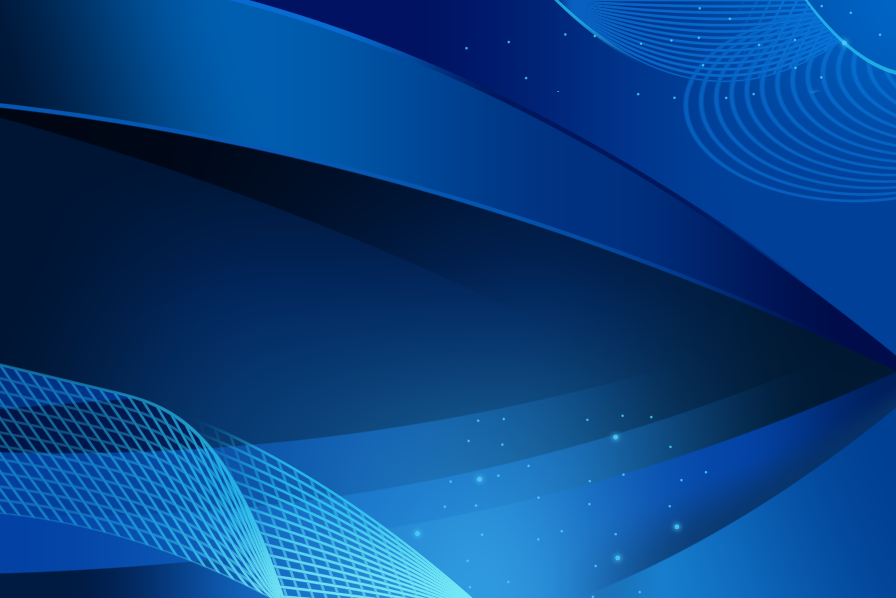
Reproduce this background procedurally as a WebGL 2 fragment shader.

```glsl
#version 300 es
precision highp float;

#define NAVY vec3(0.0, 0.08, 0.20)
#define INK vec3(0.0, 0.025, 0.08)
#define ROYAL vec3(0.01, 0.26, 0.65)
#define AZURE vec3(0.08, 0.42, 0.75)
#define CYAN vec3(0.16, 0.78, 0.95)
#define LINE_WIDTH 0.0018
#define DOT_CELL 0.048
#define DOT_DENSITY 0.5

uniform vec2 u_resolution;
out vec4 fragColor;

float pixel;

float hash(vec2 p) {
    return fract(sin(dot(p, vec2(127.1, 311.7))) * 43758.5453);
}

float parabola(float x, float a, float b, float c) {
    return a + x * (b + x * c);
}

// Coverage of the side where d is positive
float fill(float d) {
    return smoothstep(-pixel, pixel, d);
}

float band(float d, float width) {
    return 1.0 - smoothstep(width - pixel * 0.5, width + pixel, abs(d));
}

// Evenly numbered contour lines of a field, with constant stroke width
float contours(float v) {
    float slope = length(vec2(dFdx(v), dFdy(v))) / pixel;
    return band((fract(v + 0.5) - 0.5) / max(slope, 0.001), LINE_WIDTH);
}

vec3 sheets(vec2 p) {
    float x = p.x, y = p.y;
    vec3 col = mix(NAVY, vec3(0.005, 0.15, 0.37), smoothstep(0.0, 0.45, x) * smoothstep(0.22, 0.55, y));
    col = mix(col, vec3(0.045, 0.28, 0.50), smoothstep(0.42, 0.75, y) * smoothstep(-0.1, 0.8, x));
    col = mix(col, vec3(0.0, 0.08, 0.17), 0.9 * smoothstep(0.85, 1.4, x));
    float shade = fill(parabola(x, 0.197, 0.27, 0.12) - y);
    col = mix(col, INK, shade * (1.0 - smoothstep(0.1, 0.95, x)));

    // Lower overlapping bands
    float upper = fill(y - parabola(x, 0.756, 0.03, -0.14));
    col = mix(col, mix(ROYAL, AZURE, smoothstep(0.0, 0.8, x)) * 0.94, upper * (1.0 - smoothstep(0.55, 1.15, x)));
    float middle = fill(y - parabola(x, 0.86, 0.04, -0.165));
    col = mix(col, mix(ROYAL, AZURE * 1.04, smoothstep(0.0, 0.6, x)), middle * 0.85 * (1.0 - smoothstep(0.7, 1.4, x)));
    float foot = fill(y - parabola(x, 0.959, -0.03, -0.1));
    col = mix(col, NAVY * 1.3, foot * (1.0 - smoothstep(0.1, 0.45, x)));

    // Pointed sheet at the lower right
    float sheetTop = parabola(x, 0.9187, 0.0553, -0.169);
    float sheetEnd = parabola(x, 1.0, 0.387, -0.4);
    float across = (y - sheetTop) / max(sheetEnd - sheetTop, 0.02);
    vec3 sheet = mix(vec3(0.10, 0.46, 0.78), ROYAL, smoothstep(0.75, 1.25, x));
    sheet = mix(sheet, vec3(0.0, 0.12, 0.36), smoothstep(1.22, 1.5, x));
    sheet = mix(sheet, vec3(0.03, 0.2, 0.40), 0.85 * smoothstep(0.25, 1.0, across) * smoothstep(0.9, 1.2, x));
    col = mix(col, sheet, fill(y - sheetTop) * smoothstep(0.45, 0.7, x));
    vec3 corner = mix(vec3(0.06, 0.44, 0.77), vec3(0.0, 0.25, 0.58), smoothstep(1.1, 1.6, x + 0.4 * (1.0 - y)));
    col = mix(col, corner, fill(y - sheetEnd) * smoothstep(0.95, 1.12, x));
    vec2 glow = p - vec2(0.84, 1.0);
    return col + vec3(0.09, 0.15, 0.10) * exp(-14.0 * dot(glow, glow));
}

vec3 ribbon(vec3 col, vec2 p) {
    float x = p.x, y = p.y;
    float lower = parabola(x, 0.18, 0.111, 0.122) - y;
    float upper = parabola(x, -0.0655, 0.063, 0.252) - y;
    vec3 blue = mix(NAVY, vec3(0.0, 0.37, 0.69), smoothstep(-0.05, 0.42, x - 0.3 * (y - 0.1)));
    blue = mix(blue, vec3(0.0, 0.19, 0.50), smoothstep(0.4, 1.0, x));
    blue = mix(blue, vec3(0.0, 0.05, 0.29), smoothstep(1.0, 1.42, x));
    blue = mix(blue, vec3(0.02, 0.34, 0.70), band(lower - 0.003, 0.004) * (1.0 - smoothstep(0.7, 1.45, x)));
    col = mix(col, blue, fill(lower));

    // Backdrop above the ribbon
    vec3 sky = mix(vec3(0.0, 0.07, 0.38), vec3(0.0, 0.25, 0.60), smoothstep(0.65, 1.25, x));
    sky = mix(sky, vec3(0.0, 0.40, 0.78), smoothstep(1.1, 1.55, x) * (1.0 - smoothstep(0.0, 0.35, y)));
    col = mix(col, sky, fill(upper));
    vec3 rim = mix(vec3(0.03, 0.42, 0.82), vec3(0.0, 0.09, 0.36), smoothstep(0.55, 0.85, x));
    return mix(col, rim, band(upper, 0.004) * (1.0 - smoothstep(1.1, 1.4, x)));
}

vec3 lowerMesh(vec3 col, vec2 p) {
    float x = p.x, y = p.y;
    float bend = max(x - 0.18, 0.0);
    float crest = 0.61 + 0.24 * x + 11.0 * bend * bend * bend;
    float base = parabola(x, 0.859, 0.1, 0.47);
    float s = (y - crest) / max(base - crest, 0.02);
    float inside = fill(y - crest) * fill(base - y) * fill(0.47 - x);
    float fold = fill(y - 0.684 + 0.08 * x) * fill(parabola(x, 0.756, 0.03, -0.14) - y);
    col = mix(col, vec3(0.0, 0.07, 0.30), 0.65 * inside * fold);
    col = mix(col, vec3(0.0, 0.25, 0.70), 0.6 * inside * fill(0.684 - 0.08 * x - y));
    float net = max(contours(s * 11.0) * 0.7, contours((x - 0.2 * s) * 42.0)) * inside;

    // Second fold, spreading right from the crest
    float edge = parabola(x - 0.33, 0.703, 0.42, 0.5);
    float t = (y - edge) / max(0.99 + 0.05 * x - edge, 0.02);
    float spread = fill(y - edge) * fill(crest - y) * smoothstep(0.3, 0.5, x);
    net = max(net, spread * max(contours(t * 15.0), 0.65 * contours((x - 0.35 * y) * 46.0)));
    net = max(net, band((y - crest) / (1.0 + 33.0 * bend * bend), 0.002) * fill(0.48 - x));
    net = max(net, band(y - edge, 0.002) * smoothstep(0.32, 0.5, x));
    vec3 tint = mix(CYAN, vec3(0.5, 0.96, 0.98), smoothstep(0.8, 1.0, y) * smoothstep(0.2, 0.5, x));
    return mix(col, tint, net * mix(0.45, 0.85, smoothstep(0.1, 0.45, x)));
}

vec3 upperMesh(vec3 col, vec2 p) {
    float x = p.x, y = p.y;
    float sag = 0.137 - 1.75 * (x - 1.21) * (x - 1.21);
    float edge = parabola(x - 1.348, 0.0, 1.35, -3.6);
    float sheet = fill(sag - y) * fill(y - edge) * smoothstep(0.92, 0.96, x);
    float net = sheet * max(contours(y / max(sag, 0.02) * 13.0), contours((x + 0.5 * y) * 45.0) * smoothstep(1.2, 1.32, x));
    for (int i = 0; i < 15; i++) {
        float k = float(i);
        vec2 radius = vec2(0.283, 0.16) * (1.0 - 0.03 * k);
        float d = length((p - vec2(1.43 + 0.017 * k, 0.176 - 0.006 * k)) / radius) - 1.0;
        net = max(net, 0.75 * band(d * radius.y, LINE_WIDTH) * fill(y - edge));
    }
    col = mix(col, vec3(0.05, 0.52, 0.92), 0.6 * net);
    float outline = max(band(y - edge, 0.003) * fill(x - 1.34), band(y - sag, 0.003) * (1.0 - smoothstep(0.94, 1.08, x)));
    return mix(col, CYAN, 0.75 * outline);
}

float sparkles(vec2 p) {
    vec2 id = floor(p / DOT_CELL);
    vec2 center = 0.2 + 0.6 * vec2(hash(id), hash(id + 17.0));
    float d = length(fract(p / DOT_CELL) - center) * DOT_CELL;
    float large = step(0.88, hash(id + 5.0));
    vec2 low = (p - vec2(0.95, 0.85)) / vec2(0.28, 0.18);
    vec2 high = (p - vec2(1.15, 0.08)) / vec2(0.38, 0.09);
    float zone = max(step(dot(low, low), 1.0), step(dot(high, high), 1.0));
    float glow = band(d, 0.0016 + 0.0015 * large) + 0.6 * large * exp(-d * d * 20000.0);
    return zone * step(DOT_DENSITY, hash(id + 31.0)) * min(glow, 1.0);
}

void main() {
    pixel = 1.0 / u_resolution.y;
    vec2 p = vec2(gl_FragCoord.x, u_resolution.y - gl_FragCoord.y) * pixel;
    vec3 col = ribbon(sheets(p), p);
    col = upperMesh(lowerMesh(col, p), p);
    col = mix(col, vec3(0.3, 0.82, 1.0), 0.85 * sparkles(p));
    fragColor = vec4(col, 1.0);
}
```
